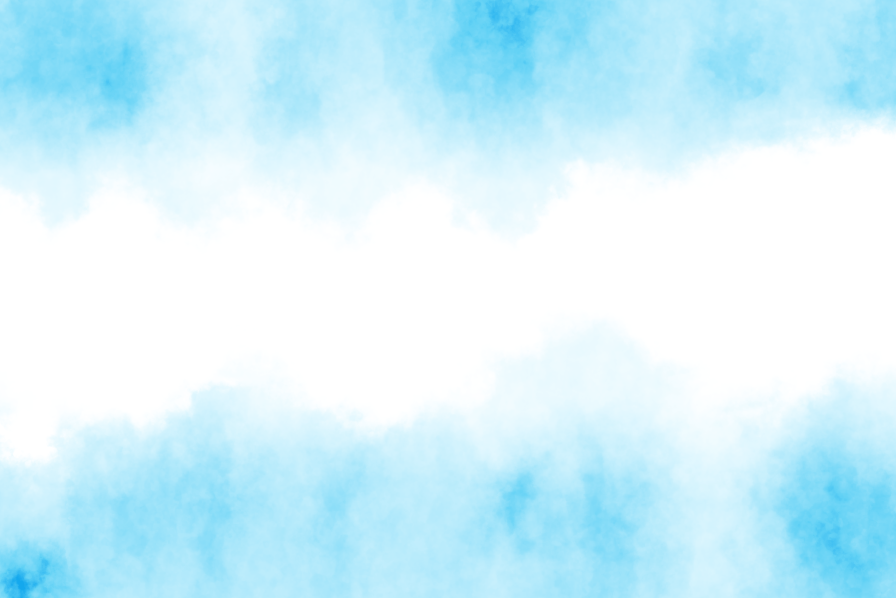
A Shadertoy shader for this background:

```glsl
const float TAU = 6.2831853;
const vec3 PAPER = vec3(1.0);
const vec3 MIST  = vec3(0.87, 0.965, 0.995);
const vec3 SKY   = vec3(0.65, 0.90, 0.98);
const vec3 AZURE = vec3(0.38, 0.82, 0.96);
const vec3 DEEP  = vec3(0.08, 0.66, 0.93);

vec2 hash2(vec2 cell) {
    vec2 q = vec2(dot(cell, vec2(127.1, 311.7)), dot(cell, vec2(269.5, 183.3)));
    return fract(sin(q) * 43758.5);
}

// Soft cellular noise: a smooth blend of nearby cell values, in 0..1
float cellular(vec2 p) {
    vec2 base = floor(p), f = fract(p);
    float total = 0.0, weight = 0.0;
    for (int j = -1; j <= 1; j++)
    for (int i = -1; i <= 1; i++) {
        vec2 offset = vec2(i, j);
        vec2 seed = hash2(base + offset);
        vec2 d = offset + seed - f;
        float w = exp(-9.0 * dot(d, d));
        total += w * fract(seed.x * 7.3 + seed.y * 3.1);
        weight += w;
    }
    return total / weight;
}

// Layered cellular noise centred on zero
float mottling(vec2 p, int octaves) {
    float sum = 0.0, amplitude = 0.5;
    for (int i = 0; i < octaves; i++) {
        sum += amplitude * (cellular(p) - 0.5);
        p = p * 2.1 + 17.3;
        amplitude *= 0.6;
    }
    return sum;
}

float bump(float x, float center, float width) {
    float d = (x - center) / width;
    return exp(-d * d);
}

float stain(vec2 p, vec2 center, vec2 radius, float strength) {
    vec2 d = (p - center) / radius;
    return strength * exp(-dot(d, d));
}

// Scalloped lower border of the upper wash
float upperEdge(float x) {
    float scallop = -0.035 * cos(TAU * (x - 0.05) / 0.17);
    return 0.615 + 0.055 * smoothstep(0.57, 0.68, x) + 0.11 * smoothstep(0.72, 1.0, x)
         + scallop * (1.0 - smoothstep(0.6, 0.75, x));
}

// Hilly upper border of the lower wash
float lowerEdge(float x) {
    return 0.31 + 0.06 * bump(x, 0.0, 0.07) + 0.13 * bump(x, 0.27, 0.08)
         + 0.19 * bump(x, 0.65, 0.13) + 0.11 * bump(x, 1.0, 0.13);
}

float upperWash(vec2 p) {
    float edge = upperEdge(p.x);
    float film = smoothstep(edge - 0.01, edge + 0.07, p.y);
    float pigment = 0.13 + 0.31 * smoothstep(0.69, 0.87, p.y);
    pigment += stain(p, vec2(0.05, 0.93), vec2(0.10, 0.16), 0.34);
    pigment += stain(p, vec2(0.14, 0.86), vec2(0.045, 0.09), 0.34);
    pigment += stain(p, vec2(0.33, 0.89), vec2(0.04, 0.12), 0.18);
    pigment += stain(p, vec2(0.56, 0.99), vec2(0.10, 0.15), 0.56);
    pigment += stain(p, vec2(0.82, 0.89), vec2(0.04, 0.10), 0.28);
    pigment += stain(p, vec2(0.98, 0.92), vec2(0.04, 0.12), 0.38);
    // Diluted lanes
    pigment += stain(p, vec2(0.26, 0.91), vec2(0.035, 0.18), -0.20);
    pigment += stain(p, vec2(0.42, 0.87), vec2(0.05, 0.12), -0.13);
    pigment += stain(p, vec2(0.90, 0.80), vec2(0.06, 0.07), -0.10);
    return film * pigment;
}

float lowerWash(vec2 p) {
    float edge = lowerEdge(p.x);
    float film = 1.0 - smoothstep(edge - 0.08, edge + 0.01, p.y);
    float pigment = 0.12 + 0.33 * (1.0 - smoothstep(0.14, 0.34, p.y));
    pigment += stain(p, vec2(0.02, 0.01), vec2(0.06, 0.07), 0.75);
    pigment += stain(p, vec2(0.13, 0.13), vec2(0.06, 0.10), 0.24);
    pigment += stain(p, vec2(0.23, 0.19), vec2(0.045, 0.15), 0.34);
    pigment += stain(p, vec2(0.37, 0.13), vec2(0.05, 0.10), 0.22);
    pigment += stain(p, vec2(0.57, 0.15), vec2(0.035, 0.08), 0.36);
    pigment += stain(p, vec2(0.67, 0.11), vec2(0.05, 0.12), 0.32);
    pigment += stain(p, vec2(0.95, 0.12), vec2(0.08, 0.17), 0.52);
    // Diluted patches
    pigment += stain(p, vec2(0.79, 0.12), vec2(0.06, 0.18), -0.20);
    pigment += stain(p, vec2(0.03, 0.25), vec2(0.035, 0.07), -0.32);
    pigment += stain(p, vec2(0.07, 0.13), vec2(0.03, 0.10), -0.20);
    pigment += stain(p, vec2(0.25, 0.37), vec2(0.035, 0.02), -0.15);
    return film * max(pigment, 0.0);
}

vec3 washColor(float pigment) {
    vec3 color = mix(PAPER, MIST, smoothstep(0.0, 0.22, pigment));
    color = mix(color, SKY, clamp((pigment - 0.20) / 0.38, 0.0, 1.0));
    color = mix(color, AZURE, clamp((pigment - 0.58) / 0.42, 0.0, 1.0));
    return mix(color, DEEP, clamp((pigment - 1.0) / 0.3, 0.0, 1.0));
}

void mainImage(out vec4 fragColor, in vec2 fragCoord) {
    vec2 uv = fragCoord / iResolution.xy;
    vec2 p = vec2(uv.x * 1.5, uv.y);
    // Ragged bleeding of the borders
    vec2 bleed = vec2(mottling(p * 13.0, 5), mottling(p * 13.0 + 40.0, 5));
    vec2 q = uv + 0.065 * bleed;
    float pigment = upperWash(q) + lowerWash(q);
    // Soft vertical runs, blotches and fine granulation
    vec2 frayed = p + 0.03 * bleed;
    float runs = mottling(frayed * vec2(16.0, 6.0) + 9.0, 3);
    float grain = mottling(p * 48.0, 3);
    pigment *= 1.0 + 0.5 * runs + 0.28 * grain;
    fragColor = vec4(washColor(pigment), 1.0);
}
```
